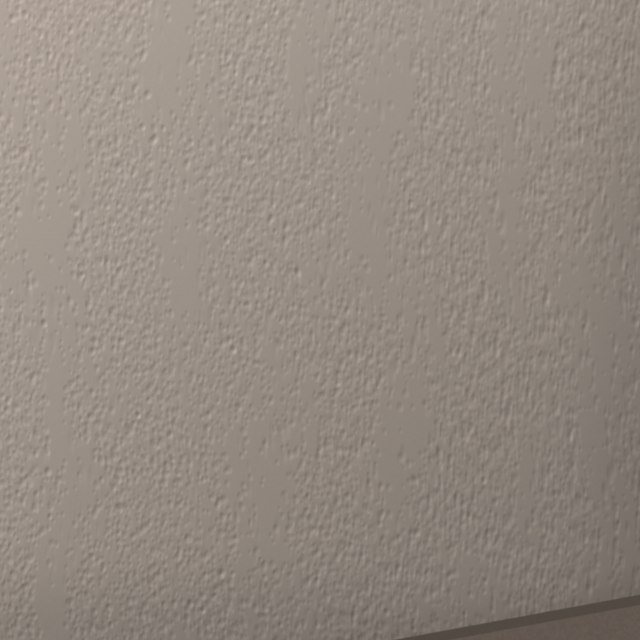
This texture is drawn by a Shadertoy shader. Its source:

```glsl
const vec3 WALL_TINT = vec3(1.0, 0.934, 0.874);
const vec3 SKIRTING = vec3(0.320, 0.290, 0.260);
const vec3 FLOOR = vec3(0.385, 0.345, 0.315);
const vec4 CORNER_LIGHT = vec4(0.575, 0.475, 0.688, 0.590); // BL, BR, TL, TR
const vec2 ROUGH_CELLS = vec2(122.0, 88.0);
const vec2 STREAK_CELLS = vec2(128.0, 37.0);
const vec2 LIGHT_DIR = vec2(0.66, -0.75);
const float RELIEF = 0.112;
const float GRAIN = 0.008;
const float GRAIN_CELLS = 256.0;
const float CORNER_SHADE = 0.05;
const float FLOOR_START = 0.615;
const float FLOOR_SLOPE = 0.184;
const float SKIRTING_HEIGHT = 0.016;
const float EDGE = 0.0018;

vec3 hash3(vec2 p) {
    vec3 q = fract(p.xyx * vec3(0.1031, 0.1030, 0.0973));
    q += dot(q, q.yxz + 33.33);
    return fract((q.xxy + q.yzz) * q.zyx);
}

// Layered, warped sines: upright patches of rough and smooth plaster
float patches(vec2 uv) {
    vec2 p = vec2(uv.x + 0.04 * uv.y, uv.y * 0.24);
    p += 0.015 * sin(p.yx * vec2(43.0, 23.0) + vec2(0.7, 2.1));
    float sum = 0.0, frequency = 25.0, weight = 0.46;
    for (int i = 0; i < 7; i++) {
        float angle = float(i) * 2.4 + 0.4;
        vec2 dir = vec2(cos(angle), sin(angle));
        sum += weight * sin(dot(p, dir) * frequency + 1.7 * sum + angle * 3.0);
        frequency *= 1.55;
        weight *= 0.88;
    }
    return sum;
}

// Cellular dents, each with a shaded and a lit flank
float dents(vec2 uv, vec2 cells, float seed) {
    vec2 p = uv * cells;
    vec2 home = floor(p);
    float shade = 0.0;
    for (int y = -1; y <= 1; y++) {
        for (int x = -1; x <= 1; x++) {
            vec2 cell = home + vec2(x, y);
            vec3 rnd = hash3(cell + seed);
            vec2 center = cell + rnd.xy;
            float chance = 0.06 + 0.9 * smoothstep(-1.1, 0.4, patches(center / cells));
            float present = step(rnd.z, chance);
            float size = fract(rnd.z * 17.3 + rnd.x);
            float radius = mix(0.38, 0.68, size * size);
            vec2 d = (p - center) / radius;
            float r2 = dot(d, d);
            shade += present * mix(0.55, 1.0, size) * dot(d, LIGHT_DIR) * exp(-r2 * r2);
        }
    }
    return shade;
}

float grain(vec2 uv) {
    vec2 p = uv * GRAIN_CELLS;
    vec2 i = floor(p), f = smoothstep(0.0, 1.0, fract(p));
    float low = mix(hash3(i).x, hash3(i + vec2(1, 0)).x, f.x);
    float high = mix(hash3(i + vec2(0, 1)).x, hash3(i + vec2(1, 1)).x, f.x);
    return mix(low, high, f.y) - 0.5;
}

void mainImage(out vec4 fragColor, in vec2 fragCoord) {
    vec2 uv = fragCoord / iResolution.xy;

    // Soft light falling off from the upper left, dimmer at the foot and right
    vec2 rows = mix(CORNER_LIGHT.xz, CORNER_LIGHT.yw, uv.x);
    float light = mix(rows.x, rows.y, uv.y);
    light -= CORNER_SHADE * smoothstep(0.16, 0.0, uv.y) * (1.0 - 0.7 * uv.x);
    light -= 0.5 * CORNER_SHADE * smoothstep(0.85, 1.0, uv.x);

    // Plaster relief, combed more strongly towards the right
    vec2 leaning = uv + vec2(0.03 * uv.y + 0.002 * sin(uv.y * 23.0), 0.0);
    float combing = smoothstep(0.1, 1.0, uv.x);
    float relief = dents(leaning, ROUGH_CELLS, 11.0) * mix(1.0, 0.6, combing);
    relief += dents(leaning, STREAK_CELLS, 73.0) * mix(0.35, 0.7, combing);
    float speckle = GRAIN * grain(uv);
    vec3 color = WALL_TINT * (light + RELIEF * relief + speckle);

    // Skirting and floor wedge in the lower right
    float depth = FLOOR_SLOPE * (uv.x - FLOOR_START) - uv.y;
    float skirtingMask = smoothstep(-EDGE, EDGE, depth);
    float floorMask = smoothstep(-EDGE, EDGE, depth - SKIRTING_HEIGHT);
    color *= 1.0 - 0.05 * smoothstep(-0.05, 0.0, depth);
    color = mix(color, SKIRTING + speckle, skirtingMask);
    color = mix(color, FLOOR + 3.0 * speckle, floorMask);

    fragColor = vec4(color, 1.0);
}
```
